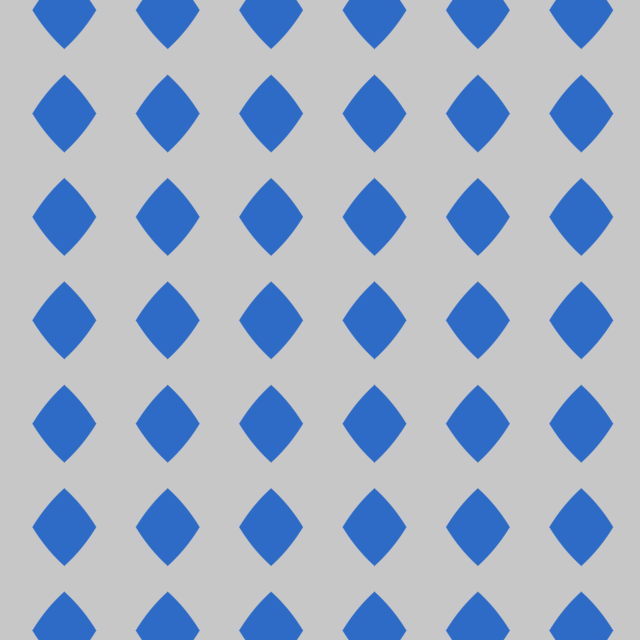
Write a three.js fragment shader that draws this pattern.

```glsl
// Grid of blue diamonds with gently bowed sides on a flat light grey ground.

#define REPEATS 6.19                        // cells across and down
#define CENTER vec2(0.1005, 0.4995)         // centre of one diamond on the canvas
#define HALF_SIZE vec2(0.0499, 0.0607)      // half width and half height
#define BULGE 0.26                          // 0 gives straight sides
#define SOFTNESS 0.0013                     // half width of the smoothed edge
#define GROUND vec3(0.78, 0.78, 0.78)
#define BLUE vec3(0.18, 0.42, 0.78)

varying vec2 vUv;

// Approximate signed distance to a diamond with convex sides and sharp corners.
float bowedDiamond(vec2 p) {
  vec2 q = abs(p) / HALF_SIZE;
  float level = q.x + q.y - BULGE * q.x * q.y - 1.0;
  vec2 slope = (1.0 - BULGE * q.yx) / HALF_SIZE;
  return level / length(slope);
}

void main() {
  // Position relative to the centre of the nearest diamond
  vec2 cell = fract((vUv - CENTER) * REPEATS + 0.5) - 0.5;
  float dist = bowedDiamond(cell / REPEATS);

  float ground = smoothstep(-SOFTNESS, SOFTNESS, dist);
  gl_FragColor = vec4(mix(BLUE, GROUND, ground), 1.0);
}
```
